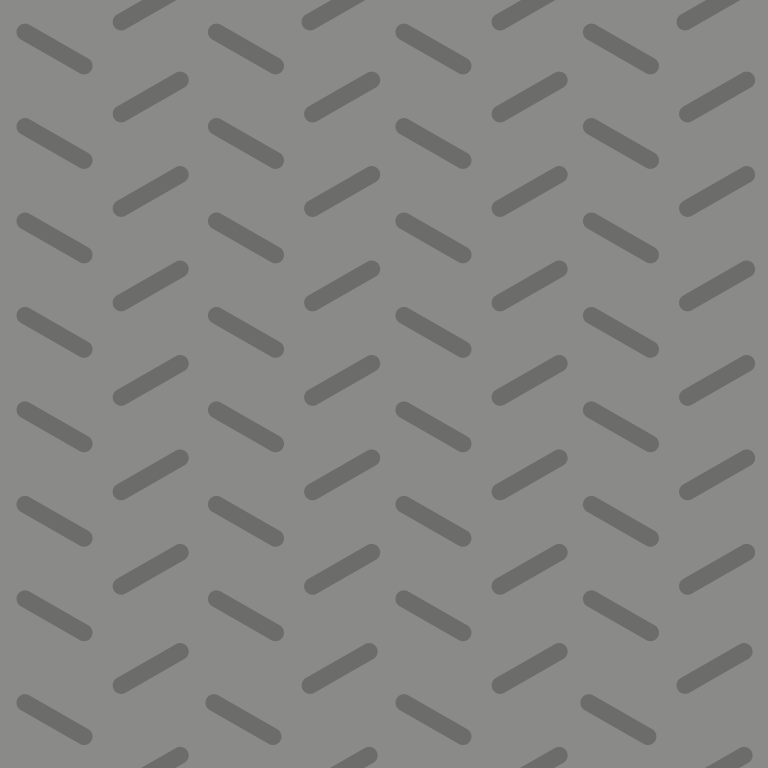
Give the GLSL for this pattern, as a WebGL 2 fragment shader.

```glsl
#version 300 es
precision highp float;
// Grey tread plate: rounded bars in columns that lean down and up by turns.
// Each bar is a capsule distance; the rows stretch a little at the lower seam
// and the first column pair sits slightly to the left of the regular pitch.

uniform vec2 u_resolution;
out vec4 fragColor;

const vec3 PLATE_COLOR = vec3(0.541, 0.541, 0.539);
const vec3 BAR_COLOR = vec3(0.425, 0.425, 0.418);

const int PAIRS = 4;                            // falling + rising column pairs
const int LAST_ROW = 7;
const vec2 FIRST_BAR = vec2(0.0762, 0.0638);    // regular grid start, from top left
const vec2 PITCH = vec2(0.2441, 0.1230);
const vec2 RISING_OFFSET = vec2(0.1252, 0.0625);
const vec2 HALF_BAR = vec2(0.0384, 0.0220);     // centre to cap centre
const float BAR_RADIUS = 0.0111;

// Distance to a capsule centred on the origin.
float capsule(vec2 p, vec2 halfAxis, float radius) {
    float along = clamp(dot(p, halfAxis) / dot(halfAxis, halfAxis), -1.0, 1.0);
    return length(p - along * halfAxis) - radius;
}

// Small displacement of a bar from the regular grid.
vec2 seamDrift(float pair, float level) {
    float nearSeam = step(level, -0.25) + step(6.25, level);
    float left = 0.0052 * step(pair, 0.5) + 0.0033 * mod(pair, 2.0) * nearSeam;
    float down = 0.0122 * max(level - 6.0, 0.0) + 0.0065 * max(-level, 0.0);
    return vec2(-left, down);
}

// Centre of one bar; rising is 0 for a falling bar and 1 for a rising one.
vec2 barCentre(float pair, float row, float rising) {
    vec2 grid = FIRST_BAR + PITCH * vec2(pair, row) + RISING_OFFSET * rising;
    return grid + seamDrift(pair, row + 0.5 * rising);
}

// Distance to the nearest bar of the whole plate.
float treadDistance(vec2 p) {
    float nearest = 1.0;
    for (int pair = 0; pair < PAIRS; pair++) {
        for (int row = -1; row <= LAST_ROW; row++) {
            for (int side = 0; side < 2; side++) {
                float rising = float(side);
                vec2 centre = barCentre(float(pair), float(row), rising);
                vec2 halfAxis = HALF_BAR * vec2(1.0, 1.0 - 2.0 * rising);
                nearest = min(nearest, capsule(p - centre, halfAxis, BAR_RADIUS));
            }
        }
    }
    return nearest;
}

void main() {
    vec2 uv = gl_FragCoord.xy / u_resolution;
    vec2 p = vec2(uv.x, 1.0 - uv.y);            // rows count down from the top

    // Blend over about one pixel for smooth edges
    float edge = 0.6 / min(u_resolution.x, u_resolution.y);
    float bar = 1.0 - smoothstep(-edge, edge, treadDistance(p));
    fragColor = vec4(mix(PLATE_COLOR, BAR_COLOR, bar), 1.0);
}
```
